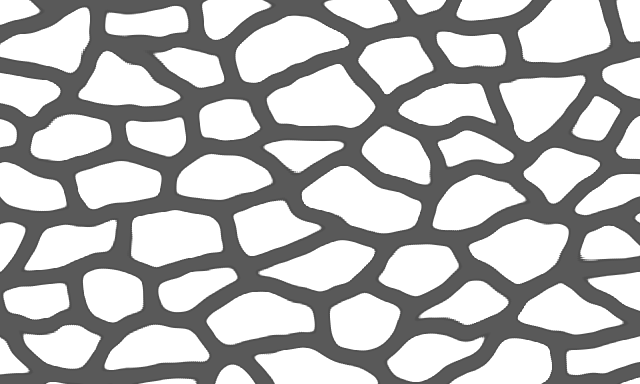
A Shadertoy shader for this pattern:

```glsl
#define CELL_SIZE vec2(0.245, 0.138)  // mean cell, in canvas heights
#define JITTER 0.80
#define TILT 0.10
#define STROKE 0.0405
#define CORNER 0.0075                 // rounding where strokes meet
#define BEND vec2(0.050, 9.0)         // amplitude, frequency
#define WOBBLE vec2(0.008, 24.0)
#define RIM 0.0034
#define PAPER vec3(1.0)
#define INK vec3(0.35)
#define RIM_INK vec3(0.31)

vec2 hash2(vec2 p) {
    vec2 k = vec2(dot(p, vec2(127.1, 311.7)), dot(p, vec2(269.5, 183.3)));
    return fract(sin(k) * 43758.5453);
}

// Smooth two-channel value noise, centred on zero
vec2 noise2(vec2 p) {
    vec2 i = floor(p), f = fract(p);
    f = f * f * (3.0 - 2.0 * f);
    vec2 low = mix(hash2(i), hash2(i + vec2(1, 0)), f.x);
    vec2 high = mix(hash2(i + vec2(0, 1)), hash2(i + vec2(1, 1)), f.x);
    return mix(low, high, f.y) - 0.5;
}

// Jittered seed of a grid cell; odd rows are staggered
vec2 seed(vec2 cell) {
    vec2 stagger = vec2(0.5 * mod(cell.y, 2.0), 0.0);
    return cell + stagger + 0.5 + JITTER * (hash2(cell + 17.0) - 0.5);
}

// Bent, tilted and stretched cell space
vec2 cellSpace(vec2 p) {
    p += BEND.x * noise2(p * BEND.y) + WOBBLE.x * noise2(p * WOBBLE.y + 40.0);
    float c = cos(TILT), s = sin(TILT);
    return vec2(c * p.x + s * p.y, c * p.y - s * p.x) / CELL_SIZE + 5.0;
}

// Rounded distance to the cell walls, in canvas heights
float wallDistance(vec2 q, vec2 qx, vec2 qy) {
    vec2 home = floor(q), nearestCell = home, toNearest = vec2(0);
    float best = 1e5;
    for (int j = -2; j <= 2; j++)
    for (int i = -2; i <= 2; i++) {
        vec2 cell = home + vec2(i, j);
        vec2 r = seed(cell) - q;
        if (dot(r, r) < best) {
            best = dot(r, r);
            toNearest = r;
            nearestCell = cell;
        }
    }
    float sum = 1e-20;
    for (int j = -2; j <= 2; j++)
    for (int i = -2; i <= 2; i++) {
        if (i == 0 && j == 0) continue;
        vec2 r = seed(nearestCell + vec2(i, j)) - q;
        vec2 n = normalize(r - toNearest);
        // Dividing by the gradient keeps the stroke width even under the warp
        float slope = length(vec2(dot(n, qx), dot(n, qy)));
        float d = 0.5 * dot(toNearest + r, n) / max(slope, 1e-4);
        sum += exp(-d / CORNER);
    }
    return -CORNER * log(sum);
}

void mainImage(out vec4 fragColor, in vec2 fragCoord) {
    float pixel = 1.0 / iResolution.y;
    vec2 q = cellSpace(fragCoord * pixel);
    vec2 qx = dFdx(q) / pixel, qy = dFdy(q) / pixel;

    // Signed distance to the stroke outline, negative inside
    float d = wallDistance(q, qx, qy) - 0.5 * STROKE;
    float inside = clamp(0.5 - d / pixel, 0.0, 1.0);
    float rim = clamp(0.5 + (d + RIM + 0.5 * pixel) / pixel, 0.0, 1.0);
    vec3 ink = mix(INK, RIM_INK, rim);
    fragColor = vec4(mix(PAPER, ink, inside), 1.0);
}
```
